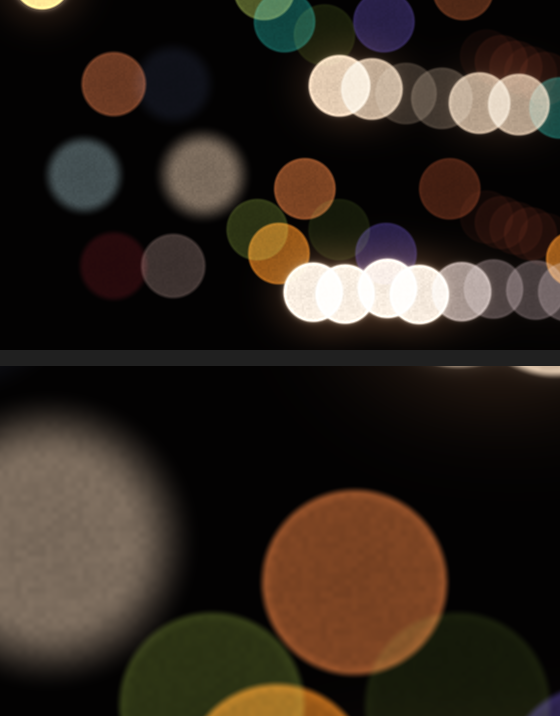
Top: the whole. Bottom: its middle third, enlarged.
Give the GLSL for this background, as a WebGL 2 fragment shader.

```glsl
#version 300 es
precision highp float;
uniform vec2 u_resolution;
out vec4 fragColor;

const float PI = 3.14159265;
const float RADIUS = 0.088;
const float EDGE = 0.0045;
const float RIM_GAIN = 0.16;
const float GRAIN_SCALE = 170.0;
const float GRAIN_GAIN = 0.09;
const vec3 NIGHT = vec3(0.012, 0.008, 0.008);
const vec3 HALO = vec3(0.085, 0.055, 0.035);
const vec3 WARM_WHITE = vec3(0.97, 0.91, 0.85);
const vec3 SAND = vec3(0.88, 0.77, 0.66);
const vec3 LILAC = vec3(0.80, 0.70, 0.72);
const vec3 TEAL = vec3(0.05, 0.27, 0.25);
const vec3 EMBER = vec3(0.085, 0.032, 0.020);
const vec3 AMBER = vec3(0.58, 0.33, 0.08);
const vec3 LAMP = vec3(1.0, 0.88, 0.50);

// Coloured lights of the lower and the upper strand
const vec3 LOWER_TINTS[6] = vec3[6](
    vec3(0.16, 0.19, 0.07), AMBER, vec3(0.48, 0.26, 0.13),
    vec3(0.07, 0.09, 0.03), vec3(0.14, 0.11, 0.27), vec3(0.25, 0.11, 0.06));
const vec3 UPPER_TINTS[5] = vec3[5](
    vec3(0.30, 0.34, 0.15), TEAL, vec3(0.08, 0.10, 0.03),
    vec3(0.15, 0.12, 0.28), vec3(0.30, 0.15, 0.08));
// Distant lights: colour and blur
const vec4 FAR_LIGHTS[6] = vec4[6](
    vec4(0.14, 0.03, 0.04, 0.012), vec4(0.26, 0.31, 0.32, 0.022),
    vec4(0.41, 0.22, 0.13, 0.006), vec4(0.05, 0.06, 0.09, 0.025),
    vec4(0.48, 0.42, 0.36, 0.036), vec4(0.23, 0.19, 0.18, 0.006));

float hash(vec2 p) {
    return fract(sin(dot(p, vec2(127.1, 311.7))) * 43758.5);
}

float noise(vec2 p) {
    vec2 cell = floor(p), f = fract(p);
    f = f * f * (3.0 - 2.0 * f);
    float low = mix(hash(cell), hash(cell + vec2(1, 0)), f.x);
    float high = mix(hash(cell + vec2(0, 1)), hash(cell + vec2(1, 1)), f.x);
    return mix(low, high, f.y);
}

vec3 screenBlend(vec3 base, vec3 light) {
    return base + clamp(light, 0.0, 1.0) * (1.0 - base);
}

// Out-of-focus light with a brighter rim and faint grain
vec3 addDisc(vec3 base, vec2 offset, float radius, float blur, vec3 tint) {
    float d = length(offset) - radius;
    float soft = max(blur, 1.0 / u_resolution.y);
    float mask = 1.0 - smoothstep(-soft, soft, d);
    float rim = RIM_GAIN * smoothstep(-0.012, -0.003, d) * step(blur, 0.01);
    float grain = GRAIN_GAIN * (noise(offset * GRAIN_SCALE + 40.0) - 0.5);
    float shade = 0.96 + 0.06 * length(offset) / radius;
    return screenBlend(base, tint * mask * (shade + rim + grain));
}

// Wide glow spilling from a bright light
vec3 addHalo(vec3 base, vec2 offset, float level) {
    float d = max(length(offset) - RADIUS, 0.0);
    vec3 spill = HALO * exp(-d * d * 250.0) + SAND * 0.22 * exp(-d * 160.0);
    return screenBlend(base, spill * level * level);
}

void main() {
    vec2 p = gl_FragCoord.xy / u_resolution.y;
    vec3 color = NIGHT;

    // Distant lights around a loose ring
    for (int i = 0; i < 6; i++) {
        float angle = PI * (4.0 - float(i)) / 3.0;
        vec2 center = vec2(0.41, 0.50) + vec2(0.17, 0.30) * vec2(cos(angle), sin(angle));
        vec4 light = FAR_LIGHTS[i];
        color = addDisc(color, p - center, RADIUS + 0.6 * light.w, light.w, light.rgb);
    }

    // Coloured strands
    for (int i = 0; i < 6; i++) {
        float n = float(i);
        vec2 center = vec2(0.735 + 0.06 * n + 0.002 * n * n * n,
                           0.36 + 0.108 * sin(n * PI * 2.0 / 3.0 + PI + 0.15));
        color = addDisc(color, p - center, RADIUS, EDGE, LOWER_TINTS[i]);
    }
    for (int i = 0; i < 5; i++) {
        float n = float(i);
        vec2 center = vec2(0.755 + 0.03 * n + 0.028 * n * n, 1.03 - 0.13 * sin(n * PI / 4.0));
        color = addDisc(color, p - center, RADIUS, EDGE, UPPER_TINTS[i]);
    }

    // Faint ember chains
    for (int i = 0; i < 10; i++) {
        float n = float(i % 5), row = float(i / 5);
        vec2 center = vec2(1.39 + 0.042 * n, 0.84 - 0.46 * row - 0.016 * n);
        color = addDisc(color, p - center, 0.076, EDGE, EMBER * (0.5 + 0.5 * hash(vec2(i, 3))));
    }

    // Upper row of lamps
    for (int i = 0; i < 7; i++) {
        float n = float(i);
        float level = (0.53 + 0.42 * cos(n * 1.496 - 0.5)) * (1.0 - 0.04 * n);
        vec2 center = vec2(0.97 + 0.09 * n + 0.0025 * n * n,
                           0.76 - 0.012 * n + 0.02 * (hash(vec2(n, 7.0)) - 0.5));
        vec3 tint = i == 6 ? TEAL : SAND * level * 1.08;
        color = addHalo(color, p - center, level);
        color = addDisc(color, p - center, RADIUS, EDGE, tint);
    }

    // Lower row of lamps, fading to the right
    for (int i = 0; i < 8; i++) {
        float n = float(i), fade = smoothstep(2.8, 5.2, n);
        float level = mix(1.0, 0.3, fade);
        vec2 center = vec2(0.895 + 0.106 * n - 0.015 * mod(n, 2.0),
                           0.168 + 0.024 * (hash(vec2(n, 11.0)) - 0.5));
        color = addHalo(color, p - center, level);
        color = addDisc(color, p - center, 0.085, EDGE, mix(WARM_WHITE, LILAC, fade) * level);
    }

    // Lamps cut by the border
    color = addHalo(color, p - vec2(0.12, 1.055), 1.0);
    color = addDisc(color, p - vec2(0.12, 1.055), 0.082, EDGE, LAMP);
    color = addDisc(color, p - vec2(1.64, 0.26), 0.08, EDGE, AMBER);

    fragColor = vec4(color, 1.0);
}
```
